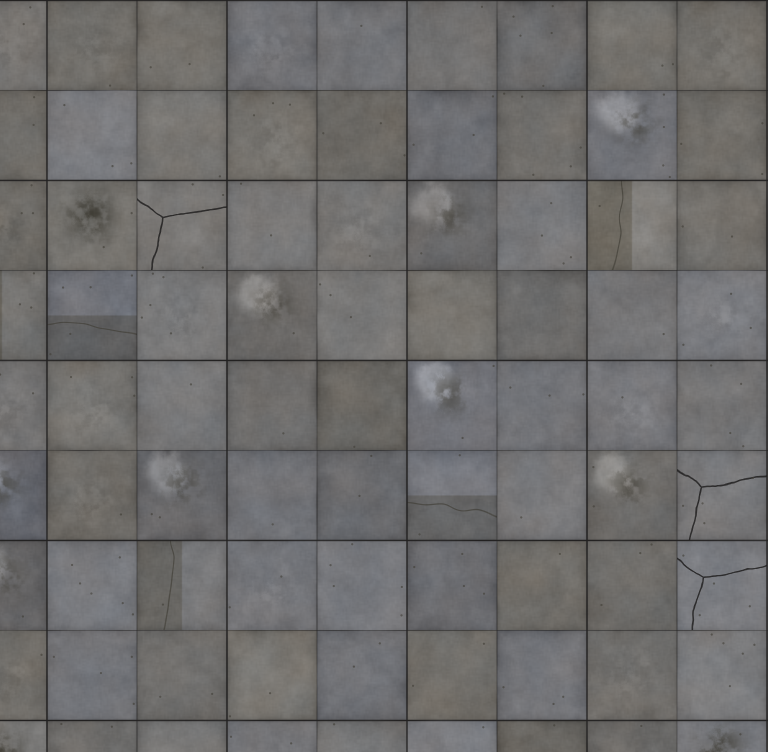
Reproduce this texture procedurally as a Shadertoy shader.

```glsl
const float TILES_ACROSS = 8.533;
const float LEFT_OFFSET = 0.522;
const vec3 COOL_GREY = vec3(0.452, 0.455, 0.470);
const vec3 WARM_GREY = vec3(0.452, 0.441, 0.422);
const vec3 STAIN = vec3(0.25, 0.24, 0.21);
const vec3 JOINT = vec3(0.13, 0.125, 0.125);

float hash(vec2 p, float seed) {
    vec3 q = fract(vec3(p.xyx + seed * 7.31) * 0.1031);
    q += dot(q, q.yzx + 33.33);
    return fract((q.x + q.y) * q.z);
}

float noise(vec2 p, float seed) {
    vec2 i = floor(p), f = fract(p);
    f = f * f * (3.0 - 2.0 * f);
    return mix(mix(hash(i, seed), hash(i + vec2(1, 0), seed), f.x),
               mix(hash(i + vec2(0, 1), seed), hash(i + vec2(1, 1), seed), f.x), f.y);
}

float fbm(vec2 p, float seed) {
    float sum = 0.0, amp = 0.533;
    for (int i = 0; i < 4; i++) {
        sum += amp * noise(p, seed + float(i));
        p = p * 2.03 + 5.7;
        amp *= 0.5;
    }
    return sum;
}

float blob(vec2 p, vec2 centre, float radius) {
    vec2 d = (p - centre) / radius;
    return exp(-dot(d, d));
}

float stroke(float d, float halfWidth, float px) {
    return clamp((halfWidth - abs(d)) / px + 0.5, 0.0, 1.0);
}

// Three wobbling arms that meet in a hub
float crack(vec2 f, vec2 hub, float seed, float px) {
    float ink = 0.0;
    vec2 q = f - hub + 0.07 * (vec2(fbm(f * 4.0, seed), fbm(f * 4.0, seed + 9.0)) - 0.5);
    for (int i = 0; i < 3; i++) {
        float a = -0.2 + 2.0 * float(i);
        vec2 dir = vec2(cos(a), sin(a));
        float across = q.x * dir.y - q.y * dir.x;
        ink = max(ink, stroke(across, 0.009, px) * step(0.0, dot(q, dir)));
    }
    return ink;
}

// Two unlike halves with a hairline in the darker one
vec3 splitSlab(vec3 col, vec2 f, float turn, float seed, float px) {
    vec2 q = turn > 0.5 ? f : vec2(1.0 - f.y, f.x);
    float side = smoothstep(-px, px, q.x - 0.5);
    col = mix(col * vec3(0.91, 0.90, 0.87), col * vec3(1.06, 1.07, 1.09), side);
    float hair = q.x - 0.40 + 0.12 * q.y * q.y + 0.06 * (noise(q * 5.0, seed) - 0.5);
    return mix(col, STAIN, 0.65 * stroke(hair, 0.007, px));
}

vec3 slab(vec2 id, vec2 f, float px) {
    float seed = floor(hash(id, 1.0) * 50.0);
    float kind = hash(id, 2.0);
    float cloud = fbm(f * 3.2, seed) - 0.5;
    float mottle = fbm(f * 9.0, seed + 11.0) - 0.5;

    // Tone of the whole slab
    vec3 col = mix(COOL_GREY, WARM_GREY, smoothstep(0.15, 0.85, hash(id, 3.0)));
    col += 0.065 * (hash(id, 4.0) - 0.46);
    col += 0.07 * cloud + 0.05 * mottle;
    col += vec3(0.012, 0.0, -0.012) * (fbm(f * 2.5, seed + 21.0) - 0.5) * 2.0;

    // Dirt along the rim
    vec2 e = min(f, 1.0 - f);
    float rim = exp(-(min(e.x, e.y) + 0.05 * cloud) * 13.0);
    col -= (0.02 + 0.05 * hash(id, 5.0)) * rim;

    // Marks that only some slabs carry
    vec2 shift = 0.06 * (vec2(hash(id, 6.0), hash(id, 7.0)) - 0.5);
    vec2 g = f + shift + 0.12 * vec2(cloud, mottle);
    float speckle = smoothstep(0.28, 0.68, fbm(f * 11.0, seed + 31.0));
    if (kind < 0.10) {
        float dark = blob(g, vec2(0.48, 0.36), 0.23);
        col = mix(col + 0.015, STAIN, 0.95 * dark * (0.25 + 0.75 * speckle));
    } else if (kind < 0.19) {
        col -= vec3(0.030, 0.028, 0.020);
        col += 0.13 * smoothstep(0.25, 0.75, blob(g, vec2(0.32, 0.26), 0.26));
        col = mix(col, STAIN, 0.6 * speckle * blob(g, vec2(0.50, 0.38), 0.20));
    } else if (kind < 0.25) {
        col = splitSlab(col, f, hash(id, 8.0), seed, px);
    } else if (kind < 0.28) {
        col = mix(col + 0.025, JOINT, 0.85 * crack(f, vec2(0.28, 0.42), seed, px));
    } else if (kind < 0.50) {
        col += 0.05 * (speckle - 0.4) * blob(g, vec2(0.5, 0.55), 0.28);
    }

    // Small pits
    vec2 cell = floor(f * 9.0);
    vec2 pit = 0.25 + 0.5 * vec2(hash(cell, seed + 41.0), hash(cell, seed + 42.0));
    float size = 0.012 * step(0.965, hash(cell + id * 9.0, 43.0));
    float d = length(f - (cell + pit) / 9.0);
    return mix(col, STAIN, 0.6 * stroke(d, size, px) * step(0.001, size));
}

// Every second joint is deep; those between are thin and worn
float joint(float along, float across, float thinInk, float px) {
    float index = floor(across + 0.5);
    float deep = 1.0 - mod(abs(index), 2.0);
    float wear = noise(vec2(along * 2.5, index * 3.0), 61.0);
    float ink = mix(thinInk * (0.55 + 0.75 * wear), 0.82 + 0.18 * wear, deep);
    float halfWidth = mix(0.006, 0.0085, deep);
    float d = across - index;
    float dirt = 0.16 * exp(-abs(d) * 45.0);
    return clamp(max(ink * stroke(d, halfWidth, px), dirt * wear), 0.0, 1.0);
}

void mainImage(out vec4 fragColor, in vec2 fragCoord) {
    float px = TILES_ACROSS / iResolution.x;
    vec2 p = vec2(fragCoord.x, iResolution.y - fragCoord.y) * px - vec2(LEFT_OFFSET, 0.005);
    vec3 col = slab(floor(p), fract(p), px);

    // Fine woven grain
    float grain = noise(p * vec2(22.0, 55.0), 71.0) + noise(p * vec2(55.0, 22.0), 72.0) - 1.0;
    col += 0.016 * grain;

    col = mix(col, JOINT, joint(p.x, p.y, 0.50, px));
    col = mix(col, JOINT, joint(p.y, p.x, 0.58, px));
    fragColor = vec4(clamp(col, 0.0, 1.0), 1.0);
}
```
